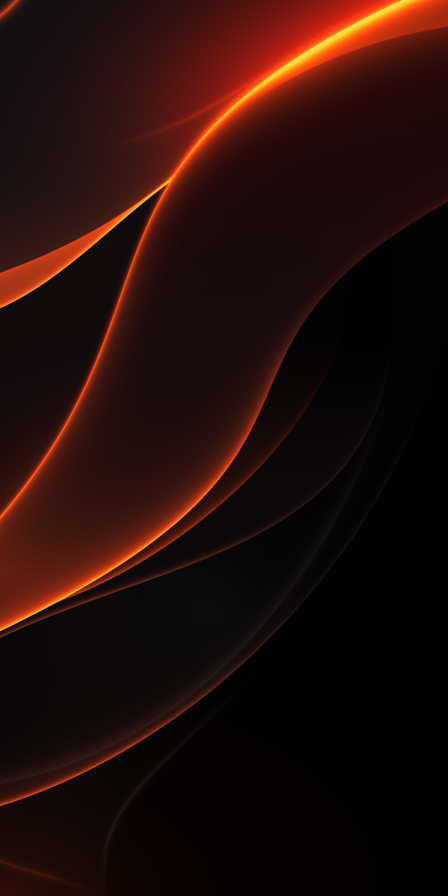
Give the GLSL for this background, as a Shadertoy shader.

```glsl
const vec3 SHADOW = vec3(0.004, 0.003, 0.004);
const vec3 SMOKE  = vec3(0.036, 0.026, 0.028);
const vec3 STEEL  = vec3(0.020, 0.032, 0.038);
const vec3 NAVY   = vec3(0.045, 0.055, 0.070);
const vec3 PLUM   = vec3(0.070, 0.042, 0.050);
const vec3 WINE   = vec3(0.110, 0.028, 0.036);
const vec3 UMBER  = vec3(0.085, 0.040, 0.034);
const vec3 ASH    = vec3(0.420, 0.320, 0.290);
const vec3 CRIMSON = vec3(0.680, 0.050, 0.010);
const float RIM_WIDTH = 0.005;
const float HALO_WIDTH = 0.045;
const int SOLVE_STEPS = 12;

// Signed distance to a rising Bezier curve, positive on its upper left.
// The curve is crossed along the falling diagonal through p.
float curveSide(vec2 p, vec2 a, vec2 b, vec2 c, vec2 d) {
    vec2 k1 = 3.0 * (b - a), k2 = 3.0 * (a - 2.0 * b + c), k3 = d - a + 3.0 * (b - c);
    float lo = 0.0, hi = 1.0;
    for (int i = 0; i < SOLVE_STEPS; i++) {
        float t = 0.5 * (lo + hi);
        vec2 q = a + t * (k1 + t * (k2 + t * k3));
        if (q.x + q.y < p.x + p.y) lo = t; else hi = t;
    }
    float t = 0.5 * (lo + hi);
    vec2 offset = p - a - t * (k1 + t * (k2 + t * k3));
    vec2 tangent = normalize(k1 + t * (2.0 * k2 + 3.0 * t * k3));
    return tangent.x * offset.y - tangent.y * offset.x;
}

float cover(float d) {
    float pixel = 0.8 / iResolution.x;
    return smoothstep(-pixel, pixel, d);
}

float glow(float d, float width) { return exp(-abs(d) / width); }

// Heat to colour: brown, red orange, orange, yellow.
vec3 ember(float heat) {
    return vec3(min(heat, 0.98),
                0.25 * heat + 0.42 * smoothstep(0.75, 1.5, heat),
                0.09 * heat * exp(-1.5 * heat) + 0.25 * smoothstep(1.1, 1.8, heat));
}

void mainImage(out vec4 fragColor, in vec2 fragCoord) {
    vec2 p = fragCoord / iResolution.xy * vec2(1.0, 2.0);

    // Curves of the folded sheets
    float ridge = curveSide(p, vec2(0.0, 0.846), vec2(0.422, 1.336), vec2(0.125, 1.635), vec2(0.898, 2.0));
    float belly = curveSide(p, vec2(0.0, 0.591), vec2(0.857, 1.003), vec2(0.372, 1.201), vec2(1.0, 1.549));
    float inner = curveSide(p, vec2(0.156, 0.667), vec2(0.437, 0.776), vec2(0.745, 1.062), vec2(0.773, 1.31));
    float middle = curveSide(p, vec2(0.0, 0.576), vec2(0.391, 0.763), vec2(0.885, 0.776), vec2(0.88, 1.323));
    float outer = curveSide(p, vec2(0.0, 0.201), vec2(0.391, 0.32), vec2(0.812, 0.682), vec2(0.969, 1.167));
    float crease = curveSide(p, vec2(0.0, 0.25), vec2(0.43, 0.333), vec2(0.76, 0.701), vec2(0.906, 1.232));
    float tail = curveSide(p, vec2(0.234, 0.047), vec2(0.221, 0.255), vec2(0.469, 0.333), vec2(0.677, 0.646));
    float wingLow = curveSide(p, vec2(0.0, 1.312), vec2(0.143, 1.375), vec2(0.26, 1.51), vec2(0.391, 1.602));
    float wingTop = curveSide(p, vec2(0.0, 1.391), vec2(0.156, 1.448), vec2(0.286, 1.518), vec2(0.417, 1.635));
    float crest = curveSide(p, vec2(0.495, 1.719), vec2(0.612, 1.818), vec2(0.781, 1.909), vec2(1.016, 1.943));
    float wisp = curveSide(p, vec2(0.234, 1.674), vec2(0.39, 1.70), vec2(0.495, 1.779), vec2(0.6, 1.84));
    float corner = curveSide(p, vec2(-0.02, 1.95), vec2(0.01, 1.97), vec2(0.03, 1.99), vec2(0.055, 2.02));
    float foot = curveSide(p, vec2(0.0, 0.078), vec2(0.08, 0.05), vec2(0.16, 0.03), vec2(0.24, 0.0));

    // Floor: black, with a warm lower left
    vec3 col = SHADOW + SMOKE * 0.6 * cover(tail) * (1.0 - smoothstep(0.1, 0.6, p.x));
    col += ember(0.17 * exp(-length(p * vec2(4.0, 7.0))));
    col += ember(0.16) * glow(foot, RIM_WIDTH) * (1.0 - smoothstep(0.05, 0.25, p.x));
    col += ASH * 0.22 * glow(tail, RIM_WIDTH) * smoothstep(0.0, 0.15, p.y) * (1.0 - smoothstep(0.2, 0.55, p.y));

    // Outer sheet
    float fade = 1.0 - smoothstep(0.1, 0.75, p.x);
    float high = 1.0 - smoothstep(0.75, 1.2, p.y);
    vec3 sheet = SMOKE * mix(0.25, 1.0, fade) + STEEL * exp(-6.0 * length(p - vec2(0.47, 0.64)));
    sheet += ember(fade * (0.8 * glow(outer, RIM_WIDTH) + 0.2 * glow(outer, HALO_WIDTH)));
    sheet += ASH * high * (0.18 * glow(outer, RIM_WIDTH) + (0.06 + 0.12 * cover(crease)) * glow(crease, 0.015));
    col = mix(col, sheet, cover(outer));

    // Middle and inner sheets
    fade = 1.0 - smoothstep(0.15, 0.85, p.x);
    high = 1.0 - smoothstep(0.9, 1.3, p.y);
    sheet = mix(SHADOW, SMOKE * 1.2, high);
    sheet += ember(0.45 * fade * glow(middle, RIM_WIDTH)) + ASH * 0.2 * high * glow(middle, RIM_WIDTH);
    col = mix(col, sheet, cover(middle));
    fade = 1.0 - smoothstep(0.3, 0.75, p.x);
    sheet = mix(SHADOW * 2.0, UMBER, high);
    sheet += ember(fade * (0.6 * glow(inner, RIM_WIDTH) + 0.15 * glow(inner, HALO_WIDTH)) + 0.1 * high * glow(inner, 0.01));
    col = mix(col, sheet, cover(inner));

    // Main band, lit from both edges
    float top = smoothstep(1.45, 1.9, p.y);
    fade = 0.1 + 0.9 * (1.0 - smoothstep(0.75, 1.4, p.y));
    float heat = fade * (0.9 * glow(belly, 0.009) + 0.42 * glow(belly, HALO_WIDTH));
    heat += mix(0.75, 1.1, top) * glow(ridge, mix(0.006, 0.018, top));
    heat += mix(0.28, 0.6, top) * glow(ridge, mix(0.035, 0.065, top));
    heat += 0.28 * exp(-length((p - vec2(0.0, 0.72)) * vec2(3.0, 5.0)));
    heat += top * (0.22 * cover(crest) + 0.16 * glow(crest, 0.04)) * smoothstep(0.5, 0.7, p.x);
    col = mix(col, mix(PLUM, WINE, smoothstep(1.2, 1.8, p.y)) + ember(heat), cover(belly));

    // Left panel and the sheet above it
    vec3 panel = PLUM * 0.9 + ember(0.2 * glow(ridge, 0.09) * (1.0 - smoothstep(0.85, 1.25, p.y)));
    vec3 sky = mix(NAVY, PLUM, smoothstep(0.2, 0.6, p.x));
    sky += CRIMSON * glow(ridge, 0.13) * smoothstep(1.5, 1.95, p.y);
    float wing = cover(-wingTop) * (1.0 - smoothstep(0.38, 0.48, p.x));
    heat = 0.17 * glow(wingTop, 0.17) + 0.42 * wing + 0.2 * wing * glow(wingTop, 0.015);
    heat += (0.7 * glow(wingLow, 0.006) + 0.1 * glow(wingLow, 0.03)) * (1.0 - smoothstep(0.35, 0.5, p.x));
    heat += 0.18 * glow(wisp, RIM_WIDTH) * smoothstep(0.22, 0.45, p.x) * (1.0 - smoothstep(0.5, 0.62, p.x));
    heat += 0.8 * glow(corner, 0.007) * (1.0 - smoothstep(0.05, 0.1, p.x));
    panel = mix(panel, sky + ember(heat), cover(wingLow));
    panel += ember(mix(0.7, 1.1, top)) * glow(ridge, mix(0.004, 0.008, top));
    col = mix(col, panel, cover(ridge));

    fragColor = vec4(clamp(col, 0.0, 1.0), 1.0);
}
```
